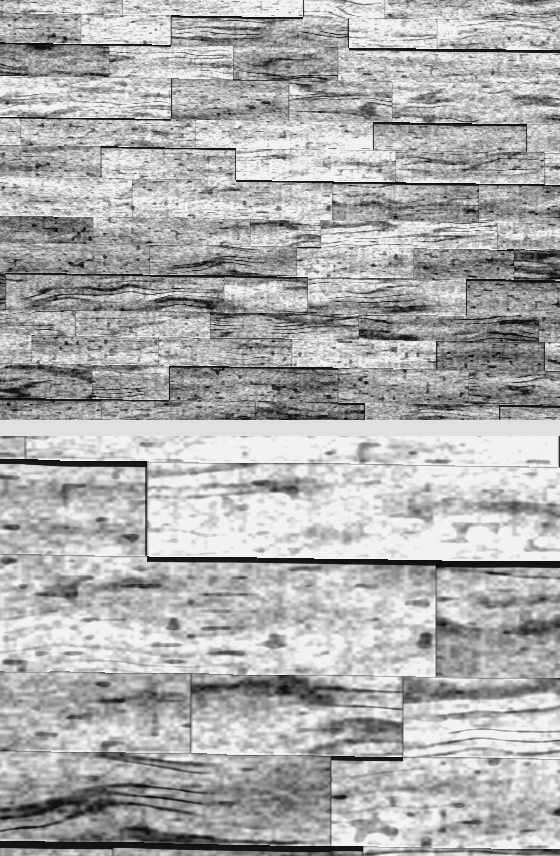
Top: the whole. Bottom: its middle third, enlarged.
A Shadertoy shader for this texture:

```glsl
// Split-face travertine cladding: fourteen slightly tilted courses of long stones.
// Course heights cycle in threes and shrink downward; each stone gets its own
// relief, tone and layered noise veins, and proud stones shade their neighbours.

float hash(vec2 p) {
    return fract(sin(dot(p, vec2(127.1, 311.7))) * 43758.545);
}

float noise(vec2 p) {
    vec2 i = floor(p), f = fract(p);
    f = f * f * (3.0 - 2.0 * f);
    return mix(mix(hash(i), hash(i + vec2(1, 0)), f.x),
               mix(hash(i + vec2(0, 1)), hash(i + vec2(1, 1)), f.x), f.y);
}

float fbm(vec2 p) {
    float sum = 0.0, amp = 0.53;
    for (int i = 0; i < 4; i++) {
        sum += amp * noise(p);
        p = p * 2.03 + 7.3;
        amp *= 0.5;
    }
    return sum;
}

// Position of a vertical joint, shifted at random along its course
float joint(float i, float row) {
    return 0.335 * (i + 0.65 * hash(vec2(i, row + 20.0)) + 0.37 * row);
}

// Index of the stone at x within a course
float stoneIndex(float x, float row) {
    float i = floor(x / 0.335 - 0.37 * row);
    return x < joint(i, row) ? i - 1.0 : i;
}

float relief(float i, float row) {
    return hash(vec2(i + 31.0, row * 1.7 + 9.0));
}

// Hard-edged line of a given width beside a joint
float edgeLine(float dist, float width, float px) {
    return 1.0 - smoothstep(width - px, width + px, dist);
}

// Grey value of the stone: wavy strata, dark veins, pits and grain
float travertine(vec2 p, float wavy) {
    float warp = fbm(p * vec2(5.0, 13.0)) - 0.5;
    float fold = noise(p * vec2(17.0, 24.0)) - 0.5;
    float y = p.y + warp * 0.045 + fold * 0.009;
    float strata = fbm(vec2(p.x * 5.0, y * 48.0)) - 0.5;
    float ridge = 1.0 - abs(2.0 * noise(vec2(p.x * 7.0, y * 105.0)) - 1.0);
    float vein = smoothstep(0.6, 0.98, ridge);
    float broken = smoothstep(0.25, 0.65, noise(p * vec2(13.0, 38.0)));
    float pits = smoothstep(0.72, 0.92, noise(p * vec2(75.0, 150.0)));
    float speckle = noise(p * vec2(130.0, 230.0)) - 0.5;
    float grain = noise(p * vec2(290.0, 370.0)) - 0.5;
    return strata * 0.65 - vein * broken * mix(0.16, 0.46, wavy)
         - pits * mix(0.38, 0.2, wavy) + speckle * 0.3 + grain * 0.24;
}

void mainImage(out vec4 fragColor, in vec2 fragCoord) {
    vec2 uv = fragCoord / iResolution.xy;
    vec2 p = fragCoord / iResolution.y;
    float px = 0.6 / iResolution.y;

    // Courses: k counts groups of three from the top down
    float down = 1.0 - p.y - 0.014 * (p.x - 0.5) + 0.0016 * (noise(p * 22.0) - 0.5);
    float k = (0.2535 - sqrt(0.06426 - 0.0244 * (down - 0.038))) / 0.0122;
    float f = fract(k), groupHeight = 0.2535 - 0.0122 * k;
    float part = step(0.28, f) + step(0.6, f);
    float row = 3.0 * floor(k) + part;
    float top = part < 0.5 ? 0.0 : part < 1.5 ? 0.28 : 0.6;
    float bottom = part < 0.5 ? 0.28 : part < 1.5 ? 0.6 : 1.0;
    float fromTop = (f - top) * groupHeight;
    float fromBottom = (bottom - f) * groupHeight;

    // Stone and its neighbours
    float i = stoneIndex(p.x, row);
    float fromLeft = p.x - joint(i, row);
    float fromRight = joint(i + 1.0, row) - p.x;
    float own = relief(i, row);
    float above = relief(stoneIndex(p.x, row - 1.0), row - 1.0) - own;
    float left = relief(i - 1.0, row) - own;
    float right = relief(i + 1.0, row) - own;

    // Stone surface
    vec2 id = vec2(i, row);
    vec2 seed = vec2(hash(id + 3.0), hash(id + 8.0)) * 9.0;
    float wavy = smoothstep(0.3, 0.8, hash(id + 14.0));
    float tone = hash(id + 41.0);
    float grey = mix(0.67, 0.86, uv.y) + (tone - 0.5) * 0.24;
    grey -= 0.14 * step(0.84, hash(id + 57.0));
    grey += travertine(p + seed, wavy);

    // Uneven daylight, darker toward the corners
    vec2 c = uv - vec2(0.52, 0.56);
    grey += 0.05 - 0.22 * dot(c, c);
    grey = clamp(grey, 0.07, 0.95);

    // Thin joints, pale upper rims, then shadows cast by proud stones
    float side = min(fromLeft, fromRight);
    grey *= 1.0 - 0.3 * edgeLine(min(side, fromTop), 0.0009, px);
    grey += 0.14 * edgeLine(fromBottom, 0.0014, px) * step(0.0, own - 0.4);
    float shade = edgeLine(fromTop, 0.002 + 0.005 * above, px) * smoothstep(0.12, 0.3, above);
    shade = max(shade, edgeLine(fromLeft, 0.0022, px) * smoothstep(0.2, 0.5, left) * 0.8);
    shade = max(shade, edgeLine(fromRight, 0.0018, px) * smoothstep(0.3, 0.6, right) * 0.7);
    float soft = exp(-max(fromTop, 0.0) / 0.006) * smoothstep(0.1, 0.6, above);
    grey = mix(grey * (1.0 - 0.3 * soft), 0.04, shade * 0.93);

    fragColor = vec4(vec3(clamp(grey, 0.0, 0.95)), 1.0);
}
```
